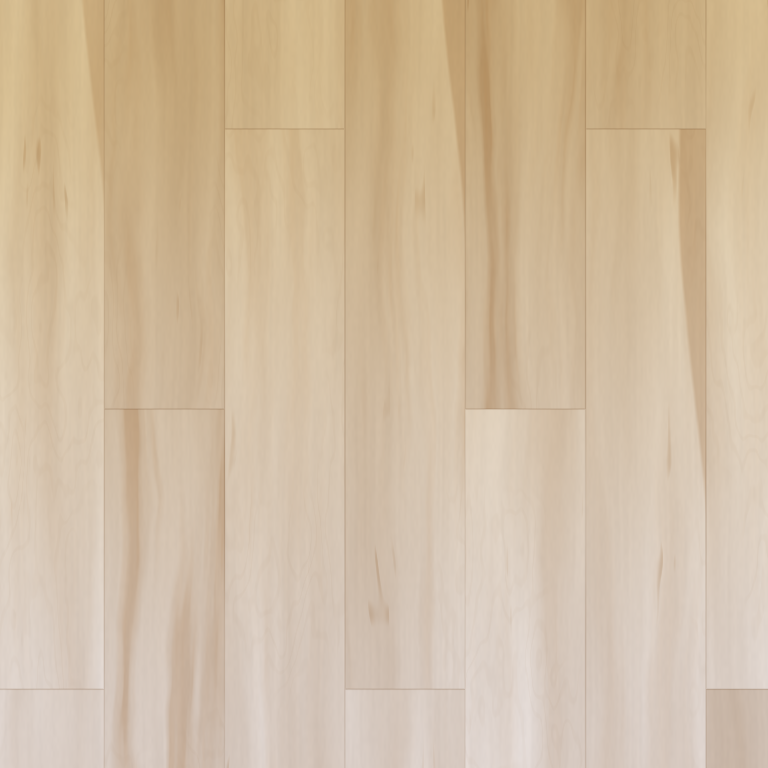
Write a Shadertoy shader that draws this texture.

```glsl
// Pale maple plank floor: staggered vertical boards with grain, heartwood and a warm-to-cool fade.

const float BOARD_WIDTH  = 0.1567;
const float FIRST_SEAM   = 0.1357;
const float BOARD_LENGTH = 1.096;
const float FIRST_JOINT  = 0.1025;
const float JOINT_STEP   = 0.3648;
const float SEAM_WIDTH   = 0.0012;
const float SEAM_DEPTH   = 0.42;
const float BAND_DEPTH   = 0.15;

const vec3 LIGHT_BOTTOM = vec3(0.850, 0.802, 0.770);
const vec3 LIGHT_MIDDLE = vec3(0.842, 0.768, 0.670);
const vec3 LIGHT_TOP    = vec3(0.805, 0.700, 0.525);
const vec3 WARMTH       = vec3(0.70, 1.00, 1.35);   // how each channel follows a change of tone
const vec3 HEARTWOOD    = vec3(0.89, 0.81, 0.72);   // multiplies the base wood
const vec3 SEAM_TINT    = vec3(0.74, 0.66, 0.58);
const vec3 FLECK_TINT   = vec3(0.84, 0.74, 0.62);

// Lower and upper board of each column: tone, sapwood wedge, heartwood streaks
const vec3 BOARDS[14] = vec3[14](
    vec3( 0.020, 0.0, 0.10), vec3( 0.018, 0.5, 0.20),
    vec3(-0.030, 0.0, 0.90), vec3(-0.055, 0.0, 0.65),
    vec3( 0.010, 0.0, 0.35), vec3( 0.005, 0.0, 0.30),
    vec3( 0.010, 0.0, 0.20), vec3(-0.035, 0.6, 0.60),
    vec3( 0.022, 0.0, 0.25), vec3(-0.055, 0.0, 0.90),
    vec3( 0.008, 0.7, 0.25), vec3(-0.010, 0.0, 0.45),
    vec3(-0.085, 0.0, 0.50), vec3( 0.022, 0.0, 0.20));

float hash(vec2 p) {
    p = fract(p * vec2(0.1031, 0.1137));
    p += dot(p, p.yx + 33.33);
    return fract((p.x + p.y) * p.x * 17.0);
}

float noise(vec2 p) {
    vec2 i = floor(p), f = fract(p);
    f = f * f * (3.0 - 2.0 * f);
    return mix(mix(hash(i), hash(i + vec2(1, 0)), f.x),
               mix(hash(i + vec2(0, 1)), hash(i + vec2(1, 1)), f.x), f.y);
}

float fbm(vec2 p) {
    float sum = 0.0, amplitude = 0.533;
    for (int i = 0; i < 4; i++) {
        sum += amplitude * noise(p);
        p = p * 2.03 + 17.3;
        amplitude *= 0.5;
    }
    return sum;
}

float seam(float dist, float pixel) {
    float halfWidth = 0.5 * SEAM_WIDTH;
    return 1.0 - smoothstep(halfWidth - 0.5 * pixel, halfWidth + pixel, abs(dist));
}

void mainImage(out vec4 fragColor, in vec2 fragCoord) {
    vec2 uv = fragCoord / iResolution.xy;
    float pixel = 1.0 / min(iResolution.x, iResolution.y);

    // Board layout: end joints climb one step per column, every three columns
    float across = (uv.x - FIRST_SEAM) / BOARD_WIDTH + 1.0;
    float column = floor(across);
    float u = fract(across);
    float joint = FIRST_JOINT + JOINT_STEP * mod(column, 3.0);
    float row = step(joint, uv.y);
    float belowTop = joint + row * BOARD_LENGTH - uv.y;
    vec3 board = BOARDS[clamp(int(column * 2.0 + row), 0, 13)];
    vec2 seed = vec2(column * 37.0 + 11.0, row * 53.0 + column * 19.0 + 7.0);

    // Light falling across the floor
    float height = uv.y + 0.12 * (0.5 - uv.x) * uv.y;
    vec3 color = mix(LIGHT_BOTTOM, LIGHT_MIDDLE, smoothstep(0.0, 0.60, height));
    color = mix(color, LIGHT_TOP, smoothstep(0.42, 1.0, height));

    // Board tone, broad soft bands and fine fibres along the board
    float bend = 0.30 * (fbm(vec2(u * 1.5, uv.y * 3.0) + seed) - 0.5);
    float bands = fbm(vec2((u + bend) * 3.6, uv.y * 1.3) + seed);
    float fibres = noise(vec2(u * 42.0 + bend * 12.0, uv.y * 7.0) + seed);
    float pores = noise(vec2(u * 60.0, uv.y * 110.0) + seed);
    color *= 1.0 + WARMTH * (board.x + BAND_DEPTH * (bands - 0.5));
    color *= 1.0 + 0.020 * (fibres - 0.5) + 0.014 * (pores - 0.5);

    // Faint curling growth rings, drawn out along the board
    float rings = fbm(vec2(u * 2.2, uv.y * 3.5) + seed + 40.0);
    float ringLine = smoothstep(0.5, 1.0, sin(rings * 70.0));
    float ringArea = smoothstep(0.50, 0.75, noise(vec2(u * 2.0, uv.y * 4.0) + seed));
    color *= 1.0 - 0.015 * WARMTH * ringLine * ringArea;

    // Brown heartwood streaks, a soft wide stain with a narrow core
    float streak = fbm(vec2((u + bend) * 5.0, uv.y * 1.9) + seed + 80.0);
    float stain = 0.55 * smoothstep(0.42, 0.72, streak) + 0.30 * smoothstep(0.62, 0.74, streak);
    color *= mix(vec3(1.0), HEARTWOOD, board.z * stain * (0.7 + 0.3 * fibres));

    // Darker wedge on the right side, closing toward the foot, with pale sapwood beside it
    float wedgeEdge = 0.79 + 0.24 * smoothstep(0.10, 0.60, belowTop) + 0.20 * bend;
    float wedge = smoothstep(-0.015, 0.020, u - wedgeEdge);
    float sapwood = smoothstep(-0.22, -0.02, u - wedgeEdge) * (1.0 - wedge);
    color *= mix(vec3(1.0), HEARTWOOD, board.y * wedge * (0.45 + 0.6 * bands));
    color *= 1.0 + 0.045 * board.y * sapwood * WARMTH;

    // Sparse mineral flecks
    float fleck = noise(vec2((u + bend) * 24.0, uv.y * 15.0) + seed + 120.0);
    float fleckArea = smoothstep(0.65, 0.85, noise(vec2(u * 3.0, uv.y * 5.0) + seed + 160.0));
    color *= mix(vec3(1.0), FLECK_TINT, 0.45 * smoothstep(0.78, 1.0, fleck) * fleckArea);

    // Seams between boards, uneven in strength
    float sideDist = (u - step(0.5, u)) * BOARD_WIDTH;
    float sideWear = 0.25 + 0.75 * noise(vec2(floor(across + 0.5) * 9.0, uv.y * 6.0));
    float seams = max(seam(sideDist, pixel) * sideWear, seam(uv.y - joint, pixel) * 0.85);
    color *= mix(vec3(1.0), SEAM_TINT, SEAM_DEPTH * seams);

    fragColor = vec4(color, 1.0);
}
```
